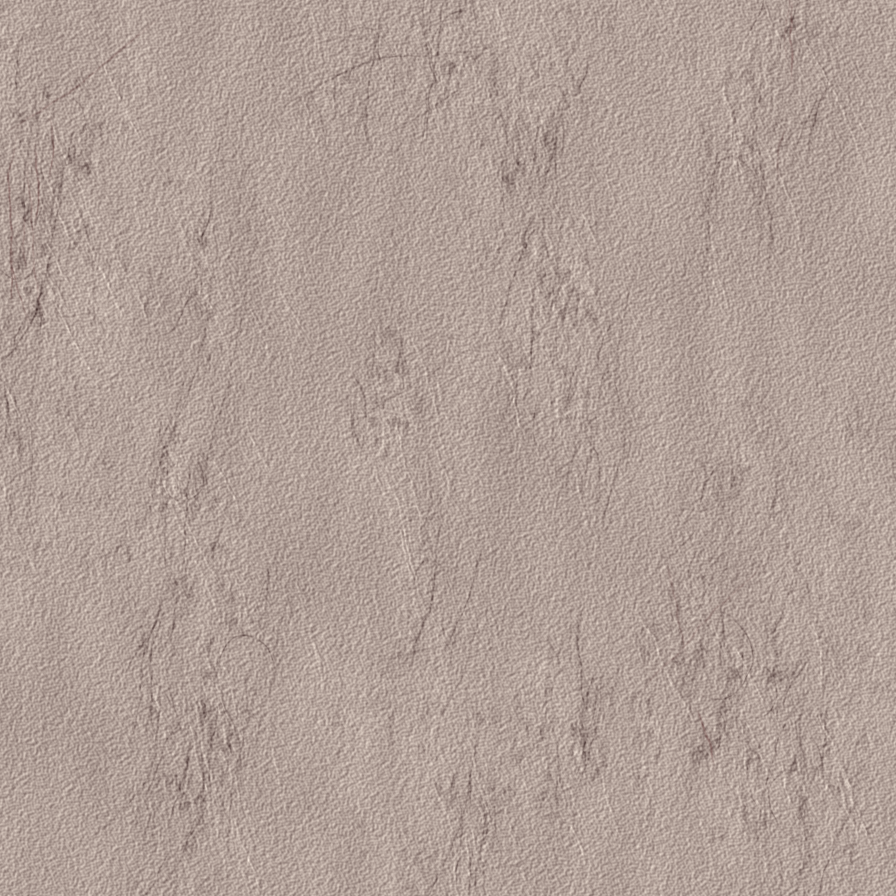
Write a WebGL 1 fragment shader that draws this texture.

```glsl
precision highp float;
uniform vec2 u_resolution;

const vec3 PAPER = vec3(0.708, 0.642, 0.609);
const vec3 TONE_TINT = vec3(1.0, 1.04, 0.98);
const vec3 RED_FIBRE = vec3(0.56, 0.38, 0.37);
const float GRID = 5.0;
const int CLUSTERS = 25;
const int STRANDS = 9;

vec2 hash2(vec2 p) {
  vec3 q = fract(p.xyx * vec3(0.1031, 0.1030, 0.0973));
  q += dot(q, q.yzx + 33.33);
  return fract((q.xx + q.yz) * q.zy);
}

float cornerSlope(vec2 cell, vec2 offset) {
  float angle = 6.2832 * hash2(cell + 17.0).x;
  return dot(vec2(cos(angle), sin(angle)), offset);
}

float gradientNoise(vec2 p) {
  vec2 i = floor(p), f = fract(p);
  vec2 w = f * f * f * (f * (f * 6.0 - 15.0) + 10.0);
  vec2 e = vec2(1.0, 0.0);
  float low = mix(cornerSlope(i, f), cornerSlope(i + e, f - e), w.x);
  float high = mix(cornerSlope(i + e.yx, f - e.yx), cornerSlope(i + 1.0, f - 1.0), w.x);
  return mix(low, high, w.y);
}

vec2 turn(vec2 p, float angle) {
  float c = cos(angle), s = sin(angle);
  return vec2(c * p.x + s * p.y, c * p.y - s * p.x);
}

float paperHeight(vec2 p) {
  return 0.55 * gradientNoise(turn(p, 0.6) * 320.0) + 0.5 * gradientNoise(turn(p, 1.1) * 170.0);
}

float stroke(float distance, float width, float soft) {
  return 1.0 - smoothstep(width - soft, width + soft, abs(distance));
}

// Bent strand centred on the origin, with fading ends
float strand(vec2 p, float tilt, float bend, float halfLength, float width, float soft) {
  vec2 q = turn(p, tilt);
  float slope = 2.0 * bend * q.y;
  float gap = (q.x - bend * q.y * q.y) / sqrt(1.0 + slope * slope);
  return stroke(gap, width, soft) * (1.0 - smoothstep(0.4, 1.0, abs(q.y) / halfLength));
}

// Part of a ring, open on the side away from the given angle
float curl(vec2 p, float radius, float angle, float soft) {
  float facing = dot(p, vec2(cos(angle), sin(angle))) / radius;
  return stroke(length(p * vec2(1.3, 1.0)) - radius, 0.001, soft) * smoothstep(-0.4, 0.6, facing);
}

// Long hairlines along the zero crossings of stretched noise
float hairs(vec2 p, float tilt, float seed) {
  float n = gradientNoise(turn(p, tilt) * vec2(58.0, 11.0) + seed);
  return 1.0 - smoothstep(0.02, 0.14, abs(n));
}

void main() {
  vec2 p = gl_FragCoord.xy / u_resolution.y;
  float soft = max(1.0 / u_resolution.y, 0.0014);
  vec2 warped = p + 0.009 * vec2(gradientNoise(p * 13.0), gradientNoise(p * 13.0 + 50.0));
  warped.x += 0.003 * gradientNoise(p * 55.0 + 80.0);
  float dark = 0.0, light = 0.0, red = 0.0, smudge = 0.0;

  // Tangles of fibre scattered over a jittered grid
  for (int i = 0; i < CLUSTERS; i++) {
    float id = float(i);
    vec2 cell = vec2(mod(id, GRID), floor(id / GRID));
    vec2 q = warped - (cell + hash2(vec2(id, 71.0))) / GRID;
    if (length(q) > 0.28) continue;
    vec2 traits = hash2(vec2(id, 93.0));
    float lean = mix(-0.35, 0.1, traits.x);
    vec2 spread = turn(q, lean) * vec2(21.0, 9.5);
    smudge += mix(0.3, 1.0, traits.y) * exp(-dot(spread, spread));

    for (int j = 0; j < STRANDS; j++) {
      vec2 seed = vec2(id * 7.0 + 3.0, float(j) * 5.0);
      vec2 place = hash2(seed) - 0.5;
      vec2 shape = hash2(seed + 131.0);
      vec2 look = hash2(seed + 257.0);

      // Dark strands hang steeply; a few lie across
      float tilt = lean + (shape.x - 0.5) * 0.5 - step(0.95, look.x) * 1.1;
      float reach = mix(0.035, 0.13, look.x * look.x);
      float bend = (shape.y - 0.5) * 0.5 / reach;
      float ink = strand(q - place * vec2(0.08, 0.18), tilt, bend, reach, 0.0009, soft);
      ink *= mix(0.3, 1.0, look.y);
      dark += ink * (1.0 - 0.5 * dark);
      red = max(red, ink * step(0.8, traits.y) * step(0.6, shape.x));

      // Pale strands are straighter, lean the other way and cast a shade
      vec2 r = q - place.yx * vec2(0.12, 0.2) - vec2(0.02, -0.03);
      float paleTilt = 0.1 + 0.3 * traits.y + 0.15 * shape.y;
      float paleBend = (look.x - 0.5) * 1.6;
      float paleReach = 0.04 + 0.07 * look.y;
      float pale = strand(r, paleTilt, paleBend, paleReach, 0.0008, soft);
      float shade = strand(r - vec2(0.003, 0.0), paleTilt, paleBend, paleReach, 0.0008, soft);
      light += (pale - 0.6 * shade) * shape.x;
    }
    float ring = curl(q - 0.05 * (traits - 0.5), 0.018 + 0.035 * traits.x, 6.2832 * traits.y, soft);
    dark = max(dark, ring * fract(traits.x * 7.3));
  }

  // Embossed grain, dark flecks, laid bands and mottling
  vec2 lamp = vec2(-0.0010, 0.0006);
  float grain = paperHeight(p - lamp) - paperHeight(p + lamp);
  float specks = gradientNoise(turn(p, 0.3) * vec2(210.0, 150.0) + 40.0);
  float flecks = gradientNoise(turn(p, -0.1) * vec2(95.0, 50.0) + 20.0);
  float mottle = gradientNoise(p * vec2(5.0, 3.5) + 7.0);
  float bands = gradientNoise(p * vec2(24.0, 7.0) + 30.0);
  float clumps = smoothstep(-0.25, 0.3, gradientNoise(warped * vec2(34.0, 14.0)) + 0.4 * bands);
  float patches = clamp(smudge + 0.35 * smoothstep(-0.2, 0.35, mottle), 0.0, 1.0) * clumps;
  float wear = clamp(0.8 + 1.2 * specks, 0.35, 1.0);

  float tone = 0.25 * grain + 0.05 * specks + 0.035 * flecks + 0.025 * mottle + 0.04 * bands;
  tone -= (0.04 + 0.1 * patches) * smoothstep(0.05, 0.45, flecks + 0.7 * specks);
  tone -= patches * wear * (0.015 + 0.11 * hairs(warped, -0.14, 9.0));
  tone += 0.08 * patches * wear * hairs(warped, 0.25, 60.0);
  tone += 0.13 * clamp(light, -0.8, 1.0) * wear - 0.2 * min(dark, 1.2) * wear;

  vec3 color = PAPER + tone * TONE_TINT;
  color = mix(color, RED_FIBRE + 0.15 * grain, 0.45 * red * wear);
  gl_FragColor = vec4(clamp(color, 0.0, 1.0), 1.0);
}
```
